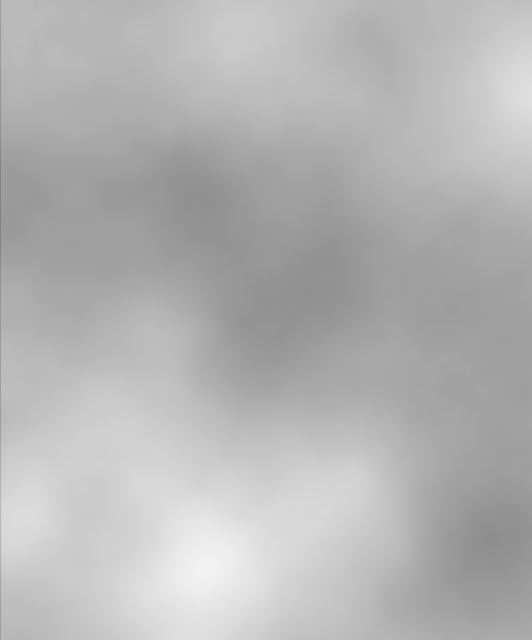
Reproduce this texture procedurally as a Shadertoy shader.

```glsl
// Soft grey cloud: layered value noise over broad light and dark patches.

const float BASE_GREY = 0.705;
const float NOISE_SCALE = 5.0;
const float NOISE_CONTRAST = 0.18;
const float NOISE_GAIN = 0.45;
const int OCTAVES = 6;

float hash(vec2 cell) {
    vec3 p = fract(vec3(cell.xyx) * 0.1031);
    p += dot(p, p.yzx + 33.33);
    return fract((p.x + p.y) * p.z);
}

float valueNoise(vec2 p) {
    vec2 cell = floor(p);
    vec2 f = fract(p);
    vec2 blend = f * f * (3.0 - 2.0 * f);
    float low = mix(hash(cell), hash(cell + vec2(1.0, 0.0)), blend.x);
    float high = mix(hash(cell + vec2(0.0, 1.0)), hash(cell + vec2(1.0)), blend.x);
    return mix(low, high, blend.y);
}

// Sum of octaves, centred on zero
float cloudNoise(vec2 p, float gain) {
    float sum = 0.0;
    float amplitude = 0.5;
    for (int i = 0; i < OCTAVES; i++) {
        sum += amplitude * (valueNoise(p) - 0.5);
        p = p * 2.0 + vec2(17.3, 9.1);
        amplitude *= gain;
    }
    return sum;
}

float softSpot(vec2 p, vec2 centre, float radius) {
    vec2 d = (p - centre) / radius;
    return exp(-dot(d, d));
}

// Large light and dark areas
float broadShade(vec2 p) {
    float band = (p.y - 0.69 + 0.22 * p.x) / 0.18;
    float shade = -0.105 * exp(-band * band);

    shade += 0.21 * softSpot(p, vec2(0.35, 0.10), 0.17);
    shade += 0.15 * softSpot(p, vec2(0.01, 0.20), 0.11);
    shade += 0.10 * softSpot(p, vec2(0.13, 0.31), 0.11);
    shade += 0.11 * softSpot(p, vec2(0.55, 0.24), 0.13);
    shade += 0.10 * softSpot(p, vec2(0.40, 0.92), 0.16);
    shade += 0.11 * softSpot(p, vec2(0.80, 0.85), 0.17);
    shade += 0.07 * softSpot(p, vec2(0.26, 0.48), 0.08);

    shade -= 0.16 * softSpot(p, vec2(0.80, 0.16), 0.17);
    shade -= 0.06 * softSpot(p, vec2(0.27, 0.72), 0.09);
    shade -= 0.05 * softSpot(p, vec2(0.62, 0.93), 0.07);
    shade -= 0.05 * softSpot(p, vec2(0.41, 0.46), 0.10);
    return shade;
}

void mainImage(out vec4 fragColor, in vec2 fragCoord) {
    vec2 p = fragCoord / iResolution.y;

    // Bend the broad patches so that their outlines are irregular
    vec2 bend = vec2(cloudNoise(p * 6.0 + 31.0, 0.4),
                     cloudNoise(p * 6.0 + 57.0, 0.4));
    float grey = BASE_GREY + broadShade(p + 0.07 * bend);
    grey += NOISE_CONTRAST * cloudNoise(p * NOISE_SCALE + 3.7, NOISE_GAIN);

    // Faint dark seam along the left edge
    float seam = 1.0 - smoothstep(0.0005, 0.0025, p.x);
    grey *= 1.0 - 0.16 * seam;

    fragColor = vec4(vec3(clamp(grey, 0.0, 1.0)), 1.0);
}
```
